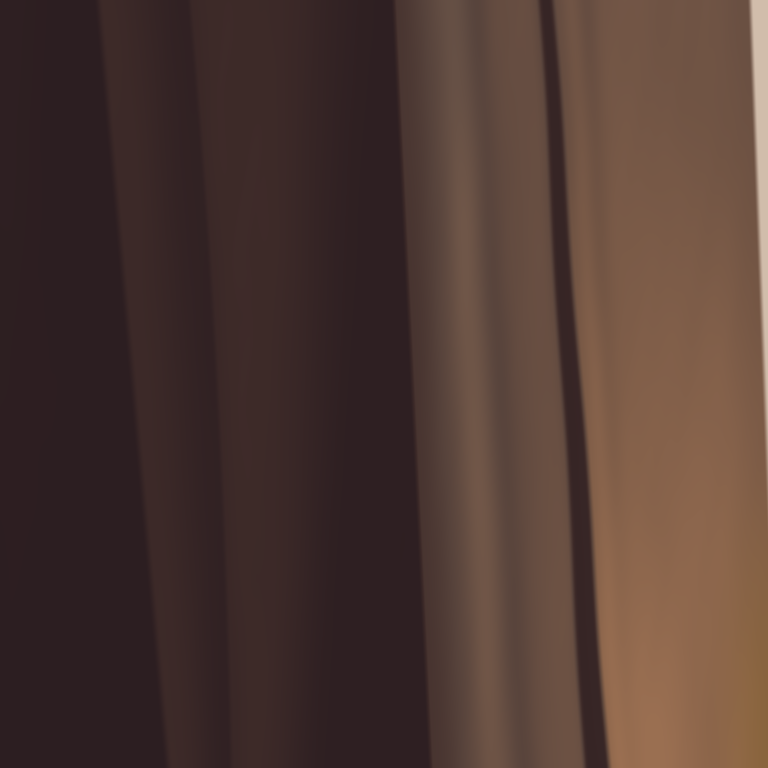
A three.js fragment shader for this texture:

```glsl
// Draped curtain in dim light: dark folds on the left, a lit panel on the right.
// Leaning seam curves split the cloth into strips; each strip has a tone profile
// across its width, and one ramp turns tone into colour. Layered sines add mottling.

#define SEAM_SOFT 0.004
#define CREASE_WIDTH 0.009
#define CREASE_GROWTH 0.007
#define RIDGE_GAIN 0.55
#define DIP_GAIN 0.38
#define MOTTLE_GAIN 0.045
#define SHADOW vec3(0.18, 0.122, 0.132)
#define UMBER vec3(0.24, 0.165, 0.158)
#define TAUPE vec3(0.34, 0.26, 0.23)
#define BROWN vec3(0.44, 0.33, 0.27)
#define TAN vec3(0.54, 0.40, 0.315)
#define DAYLIGHT vec3(0.82, 0.74, 0.67)

varying vec2 vUv;

// Soft bump of height one.
float bump(float x, float center, float width) {
  float d = (x - center) / width;
  return exp(-d * d);
}

// Zero left of a seam, one right of it.
float rightOf(float x, float seam, float softness) {
  return smoothstep(seam - softness, seam + softness, x);
}

// Tone 0 is shadow, tone 4 is lit cloth.
vec3 clothColor(float tone) {
  vec3 color = mix(SHADOW, UMBER, clamp(tone, -0.3, 1.0));
  color = mix(color, TAUPE, clamp(tone - 1.0, 0.0, 1.0));
  color = mix(color, BROWN, clamp(tone - 2.0, 0.0, 1.0));
  return mix(color, TAN, clamp(tone - 3.0, 0.0, 1.5));
}

// Slow streaks that run down the cloth.
float mottle(vec2 p) {
  float sum = 0.0;
  float gain = 1.0;
  for (int i = 0; i < 4; i++) {
    sum += gain * sin(p.x * 31.0 + 1.7 * sin(p.y * 5.0 + p.x * 9.0));
    p = p * 1.8 + vec2(0.37, 0.61);
    gain *= 0.6;
  }
  return sum;
}

void main() {
  float x = vUv.x;
  float t = 1.0 - vUv.y; // distance down from the top

  // Seams, left to right
  float seamA = 0.128 + 0.091 * t;
  float seamB = 0.247 + 0.090 * t - 0.036 * t * t;
  float seamC = 0.513 + 0.048 * t;
  float crease = 0.711 + 0.066 * t + 0.0015 * sin(t * 13.0);
  float hem = 0.977 + 0.037 * t;

  // Position across each strip, from 0 to 1
  float a = (x - seamA) / (seamB - seamA);
  float b = (x - seamB) / (seamC - seamB);
  float c = (x - seamC) / (crease - seamC);
  float d = (x - crease) / (hem - crease);

  // Shaded folds
  float backTone = -0.12 + 0.12 * bump(x, 0.0, 0.05) * (1.0 - t);
  float narrowTone = mix(0.95, 0.2, smoothstep(0.1, 0.95, a));
  float fadeAt = mix(0.65, 0.30, t);
  float fadeHalf = mix(0.30, 0.20, t);
  float wideTone = mix(1.0, 0.0, smoothstep(fadeAt - fadeHalf, fadeAt + fadeHalf, b));
  wideTone -= 0.2 * bump(b, 0.0, 0.06);

  // Half-lit fold with a ridge and a dip
  float foldTone = mix(1.45, 2.45, smoothstep(0.0, 0.36, c));
  foldTone += RIDGE_GAIN * bump(c, 0.38, 0.10) * (0.45 + 0.55 * smoothstep(0.0, 0.3, t));
  foldTone -= DIP_GAIN * bump(c, 0.54 + 0.02 * t, 0.08);
  foldTone += (0.15 + 0.25 * t) * smoothstep(0.6, 0.85, c);
  foldTone -= 0.55 * smoothstep(0.87, 1.0, c);

  // Lit panel, brighter downward
  float panelTone = mix(3.0, 4.05, smoothstep(0.0, 0.9, t));
  panelTone -= 0.5 * (1.0 - smoothstep(0.03, 0.30, d)) * (1.0 - 0.5 * t);
  panelTone += 0.38 * bump(d, 0.12, 0.05);
  panelTone -= 0.25 * bump(d, 0.20, 0.05) * (1.0 - t);
  panelTone += 0.4 * bump(d, 0.28, 0.22) * smoothstep(0.6, 1.0, t);
  panelTone -= 0.25 * smoothstep(0.75, 1.0, d);

  // Stack the strips
  float tone = mix(backTone, narrowTone, rightOf(x, seamA, SEAM_SOFT * 1.5));
  tone = mix(tone, wideTone, rightOf(x, seamB, SEAM_SOFT));
  tone = mix(tone, foldTone, rightOf(x, seamC, SEAM_SOFT));
  tone = mix(tone, panelTone, rightOf(x, crease, SEAM_SOFT));
  float creaseHalf = CREASE_WIDTH + CREASE_GROWTH * t;
  float creaseMask = 1.0 - smoothstep(creaseHalf - 0.006, creaseHalf + 0.005, abs(x - crease));
  tone = mix(tone, 0.45, creaseMask * 0.95);
  tone += MOTTLE_GAIN * mottle(vec2(x, t)) * (0.3 + 0.25 * tone);

  // Cool sheen on the ridge, warm light low on the right
  vec3 color = clothColor(tone);
  float sheen = bump(c, 0.38, 0.14) * rightOf(x, seamC, SEAM_SOFT);
  color += vec3(-0.012, 0.004, 0.012) * sheen * (1.0 - 0.6 * t);
  float glow = rightOf(x, crease, SEAM_SOFT) * (1.0 - creaseMask);
  color += vec3(0.015, 0.0, -0.02) * glow * t;
  color += vec3(-0.005, 0.0, -0.05) * bump(x, 1.0, 0.05) * smoothstep(0.55, 0.95, t);

  // Bright gap beyond the hem
  color = mix(color, DAYLIGHT, rightOf(x, hem, SEAM_SOFT));
  gl_FragColor = vec4(color, 1.0);
}
```
